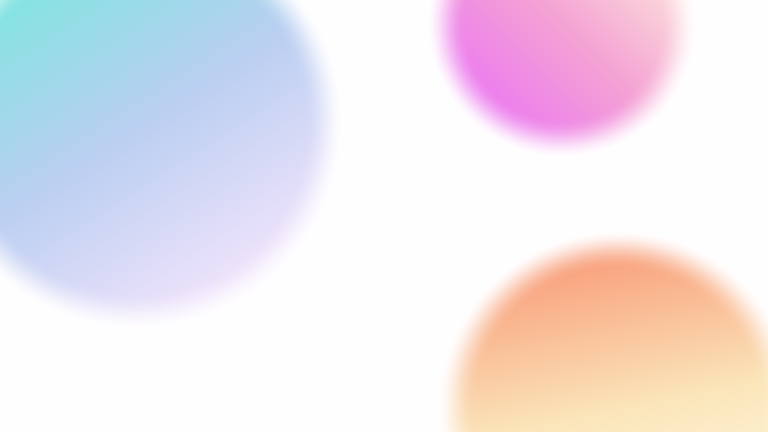
Write a WebGL 2 fragment shader that draws this background.

```glsl
#version 300 es
precision highp float;

uniform vec2 u_resolution;
out vec4 outColor;

const vec3 WHITE = vec3(1.0, 0.998, 1.0);
const float EDGE_BLUR = 0.047;

// Three-stop ramp, with t running from -1 to 1
vec3 ramp(vec3 low, vec3 middle, vec3 high, float t) {
    vec3 firstHalf = mix(low, middle, clamp(t + 1.0, 0.0, 1.0));
    return mix(firstHalf, high, clamp(t, 0.0, 1.0));
}

// Position along an axis through the disc, -1 to 1 across its diameter
float axisPosition(vec2 p, vec2 center, float radius, vec2 axis) {
    return dot(p - center, normalize(axis)) / radius;
}

// Coverage of a disc with a blurred rim
float softDisc(vec2 p, vec2 center, float radius, float blur) {
    float d = length(p - center) - radius;
    return 1.0 - smoothstep(-blur, blur, d);
}

// Paint one blurred gradient disc over the base colour
vec3 paintDisc(vec3 base, vec2 p, vec2 center, float radius, vec2 axis,
               vec3 low, vec3 middle, vec3 high) {
    float t = axisPosition(p, center, radius, axis);
    float coverage = softDisc(p, center, radius, EDGE_BLUR);
    return mix(base, ramp(low, middle, high, t), coverage);
}

void main() {
    // Canvas height is one unit
    vec2 p = gl_FragCoord.xy / u_resolution.y;
    p.x += 0.5 * (16.0 / 9.0 - u_resolution.x / u_resolution.y);

    vec3 color = WHITE;

    // Teal to lavender, upper left
    color = paintDisc(color, p, vec2(0.319, 0.711), 0.435, vec2(0.54, -0.84),
                      vec3(0.50, 0.90, 0.88), vec3(0.73, 0.81, 0.945), vec3(0.94, 0.89, 0.985));

    // Magenta to blush, top right
    color = paintDisc(color, p, vec2(1.303, 0.949), 0.271, vec2(0.7, 0.7),
                      vec3(0.925, 0.48, 0.94), vec3(0.957, 0.64, 0.83), vec3(0.99, 0.89, 0.86));

    // Coral to cream, lower right
    color = paintDisc(color, p, vec2(1.431, 0.046), 0.377, vec2(0.2, -0.98),
                      vec3(0.973, 0.62, 0.48), vec3(0.984, 0.90, 0.73), vec3(1.0, 1.0, 0.93));

    outColor = vec4(color, 1.0);
}
```
